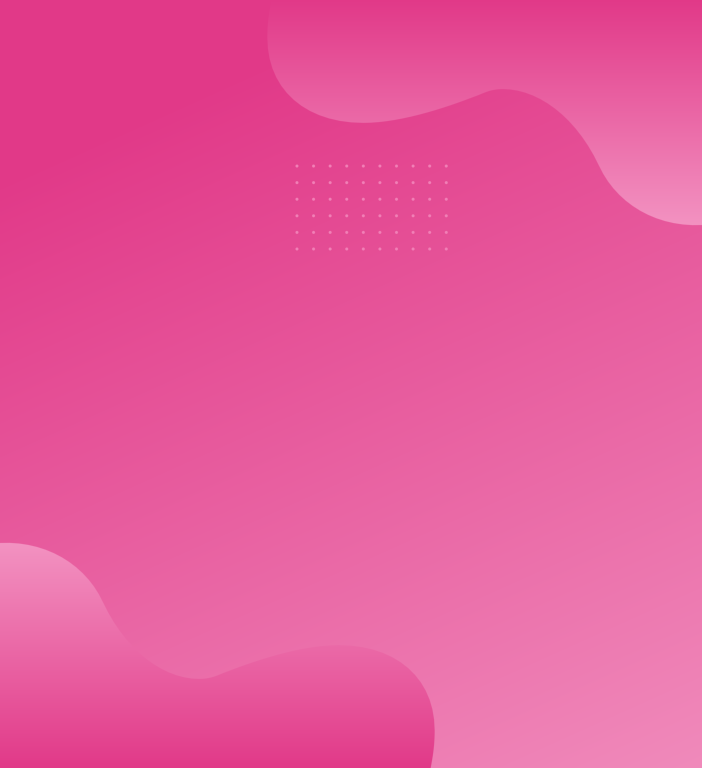
Write a Shadertoy shader that draws this background.

```glsl
// Pink diagonal gradient with two wavy corner blobs and a small grid of dots.

// Lengths are fractions of the canvas height; ASPECT is width over height.
const float ASPECT = 0.9141;

const vec3 DEEP_PINK  = vec3(0.882, 0.222, 0.533);
const vec3 PALE_PINK  = vec3(0.940, 0.540, 0.732);
const vec3 BLOB_LIGHT = vec3(0.950, 0.572, 0.756);
const vec3 DOT_PINK   = vec3(0.945, 0.500, 0.715);

// Backdrop gradient, measured from the upper left corner
const vec2  SLOPE_DIR   = vec2(0.410, 0.912);
const float SLOPE_START = 0.214;
const float SLOPE_END   = 1.287;

// Dot grid, counted from its lower left dot
const vec2  GRID_ORIGIN = vec2(0.3867, 0.6758);
const vec2  GRID_LAST   = vec2(9.0, 5.0);
const float GRID_STEP   = 0.0216;
const float DOT_RADIUS  = 0.0019;

// Blob outline: a chain of cubic curves sharing their end points
const float BLOB_HEIGHT = 0.293;
const int CURVES = 6;
const int STEPS  = 14;
const vec2 OUTLINE[19] = vec2[19](
    vec2(0.000, 0.293), vec2(0.059, 0.296), vec2(0.111, 0.266),
    vec2(0.134, 0.216), vec2(0.165, 0.150), vec2(0.215, 0.116),
    vec2(0.259, 0.116), vec2(0.277, 0.116), vec2(0.285, 0.122),
    vec2(0.297, 0.126), vec2(0.341, 0.143), vec2(0.396, 0.160),
    vec2(0.441, 0.160), vec2(0.516, 0.160), vec2(0.566, 0.117),
    vec2(0.566, 0.049), vec2(0.566, 0.026), vec2(0.563, 0.008),
    vec2(0.555, -0.026));

vec2 cubic(vec2 a, vec2 b, vec2 c, vec2 d, float t) {
    float s = 1.0 - t;
    return s * s * s * a + 3.0 * s * t * (s * b + t * c) + t * t * t * d;
}

float segmentDistance(vec2 p, vec2 a, vec2 b) {
    vec2 ab = b - a;
    return length(p - a - ab * clamp(dot(p - a, ab) / dot(ab, ab), 0.0, 1.0));
}

// Signed distance to the blob; the sign counts crossings of an upward ray
float blobDistance(vec2 p) {
    float dist = 1.0;
    float side = 1.0;
    vec2 a = OUTLINE[0];
    for (int i = 0; i < CURVES; i++) {
        int k = 3 * i;
        for (int j = 1; j <= STEPS; j++) {
            vec2 b = cubic(OUTLINE[k], OUTLINE[k + 1], OUTLINE[k + 2],
                           OUTLINE[k + 3], float(j) / float(STEPS));
            dist = min(dist, segmentDistance(p, a, b));
            if ((a.x > p.x) != (b.x > p.x)) {
                float crossingY = mix(a.y, b.y, (p.x - a.x) / (b.x - a.x));
                if (crossingY > p.y) side = -side;
            }
            a = b;
        }
    }
    return side * dist;
}

float dotGridDistance(vec2 p) {
    vec2 local = p - GRID_ORIGIN;
    vec2 cell = clamp(round(local / GRID_STEP), vec2(0.0), GRID_LAST);
    return length(local - cell * GRID_STEP) - DOT_RADIUS;
}

float coverage(float dist, float pixel) {
    return 1.0 - smoothstep(-0.75 * pixel, 0.75 * pixel, dist);
}

void mainImage(out vec4 fragColor, in vec2 fragCoord) {
    vec2 canvas = vec2(ASPECT, 1.0);
    vec2 p = fragCoord / iResolution.xy * canvas;
    float pixel = 1.0 / min(iResolution.y, iResolution.x / ASPECT);

    // Backdrop
    float slope = dot(vec2(p.x, 1.0 - p.y), SLOPE_DIR);
    float shade = clamp((slope - SLOPE_START) / (SLOPE_END - SLOPE_START), 0.0, 1.0);
    vec3 color = mix(DEEP_PINK, PALE_PINK, shade);

    // Dots
    color = mix(color, DOT_PINK, coverage(dotGridDistance(p), pixel));

    // Corner blobs: the upper one is the lower one turned by half a circle
    vec2 q = p.y > 0.5 ? canvas - p : p;
    vec3 blobColor = mix(DEEP_PINK, BLOB_LIGHT, clamp(q.y / BLOB_HEIGHT, 0.0, 1.0));
    color = mix(color, blobColor, coverage(blobDistance(q), pixel));

    fragColor = vec4(color, 1.0);
}
```
